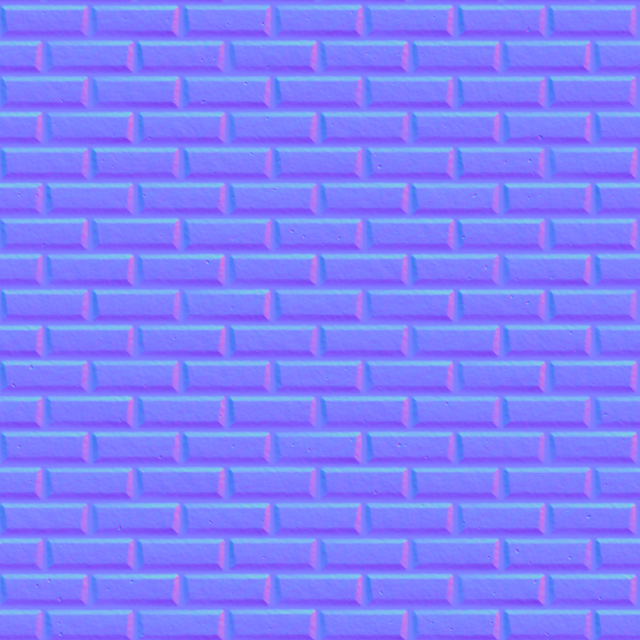
This texture map is drawn by a Shadertoy shader. Its source:

```glsl
// Tangent-space normal map of a running-bond brick wall, 7 bricks by 18 rows.
// A height field of rounded, slightly crowned bricks with rough faces is
// differentiated by central differences and the normal is stored as colour.

const float ROWS = 18.0;
const float COLS = 7.0;
const float BRICK_W = ROWS / COLS;   // brick pitch, in row heights

vec2 hash2(vec2 p) {
    vec3 a = fract(p.xyx * vec3(0.1031, 0.1030, 0.0973));
    a += dot(a, a.yzx + 33.33);
    return fract((a.xx + a.yz) * a.zy);
}

// Gradient noise that wraps after "period" lattice cells
float gradientCorner(vec2 cell, vec2 offset, vec2 f, float period) {
    vec2 g = hash2(mod(cell + offset, period) + period) * 2.0 - 1.0;
    return dot(g, f - offset);
}

float gradientNoise(vec2 p, float period) {
    vec2 i = floor(p), f = fract(p);
    vec2 u = f * f * f * (f * (f * 6.0 - 15.0) + 10.0);
    float low = mix(gradientCorner(i, vec2(0, 0), f, period),
                    gradientCorner(i, vec2(1, 0), f, period), u.x);
    float high = mix(gradientCorner(i, vec2(0, 1), f, period),
                     gradientCorner(i, vec2(1, 1), f, period), u.x);
    return mix(low, high, u.y);
}

// Noise over the wall; an integer frequency keeps it seamless
float wallNoise(vec2 p, float frequency) {
    return gradientNoise(p * frequency, ROWS * frequency);
}

float roundedBox(vec2 p, vec2 halfSize, float radius) {
    vec2 d = abs(p) - halfSize + radius;
    return length(max(d, 0.0)) + min(max(d.x, d.y), 0.0) - radius;
}

float wallHeight(vec2 p) {
    // Running bond: even rows shift by half a brick
    float row = floor(p.y);
    float x = p.x / BRICK_W + 0.5 * mod(row + 1.0, 2.0);
    vec2 id = vec2(mod(floor(x), COLS), mod(row, ROWS));
    vec2 q = vec2((fract(x) - 0.5) * BRICK_W, fract(p.y) - 0.5);

    // Small differences in size, placement and tilt
    vec2 rnd = hash2(id + 5.0);
    vec2 slack = vec2(0.035, 0.012);
    q -= slack * (rnd - 0.5);
    vec2 halfSize = vec2(0.5 * BRICK_W, 0.5) - 0.07 - 0.5 * slack;
    vec2 tilt = (hash2(id + 41.0) - 0.5) * vec2(0.025, 0.04) + vec2(0.01, 0.02);

    // Ragged outline; the upper bevel is tighter than the lower one
    float edge = roundedBox(q, halfSize, 0.06);
    edge += 0.02 * clamp(wallNoise(p, 7.0) + 0.5, 0.0, 1.0);
    float bevel = mix(0.20, 0.11, smoothstep(-0.4, 0.4, q.y));
    float brick = 1.0 - smoothstep(-bevel, 0.07, edge);

    // Crowned face with broad waves, fine grain and rare pits
    float face = 0.07 - 0.13 * q.y * q.y + dot(tilt, q);
    face += 0.010 * wallNoise(p, 3.0);
    face += 0.005 * wallNoise(p, 8.0);
    face += 0.002 * wallNoise(p, 17.0);
    face -= 0.016 * smoothstep(0.40, 0.62, wallNoise(p + 3.0, 6.0));
    return brick * face;
}

void mainImage(out vec4 fragColor, in vec2 fragCoord) {
    vec2 p = fragCoord / iResolution.xy * ROWS + vec2(0.047, 0.105);

    // Slope by central differences
    vec2 e = vec2(0.02, 0.0);
    vec2 slope = vec2(wallHeight(p + e.xy) - wallHeight(p - e.xy),
                      wallHeight(p + e.yx) - wallHeight(p - e.yx)) / (2.0 * e.x);

    vec3 normal = normalize(vec3(-slope, 1.0));
    fragColor = vec4(0.5 + 0.5 * normal, 1.0);
}
```
